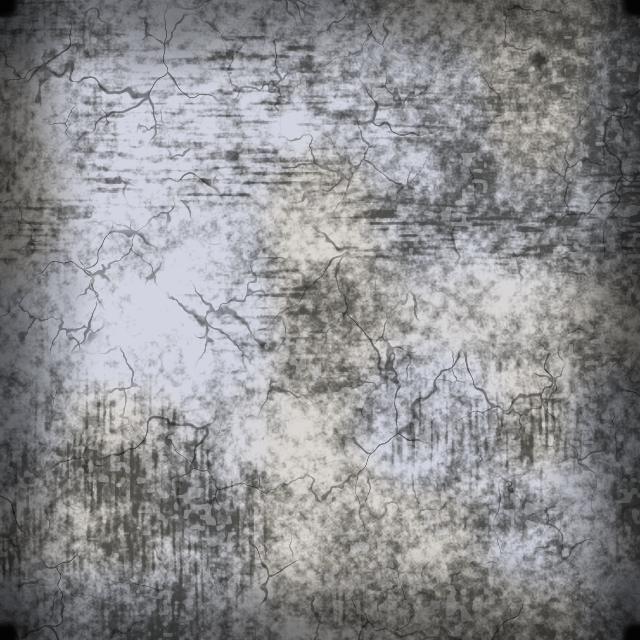
Reproduce this texture procedurally as a WebGL 2 fragment shader.

```glsl
#version 300 es
precision highp float;
// Worn grey plaster: mottled pale coat, brushed scratches, hairline cracks and dark edges.

uniform vec2 u_resolution;
out vec4 fragColor;

const vec3 PALE = vec3(0.835, 0.838, 0.855);
const vec3 WORN = vec3(0.305, 0.305, 0.295);
const vec3 WARM_TINT = vec3(1.025, 1.0, 0.955);
const vec3 COOL_TINT = vec3(0.985, 0.995, 1.03);
const vec2 PALE_CENTRE = vec2(0.37, 0.61);
const vec2 SMUDGE_CENTRE = vec2(0.525, 0.525);
const float WEAR = 0.29;
const float CLOUD_SCALE = 4.0;
const float PATCH_SCALE = 15.0;
const float GRAIN_SCALE = 95.0;
const float STREAK_LENGTH = 17.0;
const float STREAK_DENSITY = 210.0;
const float CRACK_WIDTH = 0.0006;
const float EDGE_DEPTH = 0.14;
const float EDGE_SHADE = 0.46;
const float CORNER_SIZE = 0.027;

float hash(vec2 p) {
  return fract(sin(dot(p, vec2(127.1, 311.7))) * 43758.5);
}

float noise(vec2 p) {
  vec2 cell = floor(p), f = fract(p);
  f = f * f * (3.0 - 2.0 * f);
  float low = mix(hash(cell), hash(cell + vec2(1, 0)), f.x);
  float high = mix(hash(cell + vec2(0, 1)), hash(cell + vec2(1, 1)), f.x);
  return mix(low, high, f.y);
}

// Layered noise, turned at each octave and centred on zero.
float fbm(vec2 p, int octaves) {
  float sum = 0.0, weight = 0.5, total = 0.0;
  for (int i = 0; i < octaves; i++) {
    sum += weight * (noise(p) - 0.5);
    total += weight;
    p = mat2(1.6, 1.2, -1.2, 1.6) * p + 17.3;
    weight *= 0.58;
  }
  return sum / total;
}

// Short strokes along x, gathered into loose groups.
float streaks(vec2 p) {
  p.y += 0.006 * noise(p * 5.0);
  float stroke = noise(p * vec2(STREAK_LENGTH, STREAK_DENSITY));
  float breaks = noise(p * vec2(70.0, 190.0) + 31.0);
  float group = smoothstep(0.3, 0.75, noise(p * vec2(5.0, 11.0) + 8.0));
  return smoothstep(0.45, 0.9, stroke * 0.75 + breaks * 0.35) * group;
}

// Broken hairlines along the borders of warped cells.
float cracks(vec2 uv, float scale, float pixel) {
  vec2 p = uv * scale;
  p += 0.9 * vec2(fbm(p * 1.3, 4), fbm(p * 1.3 + 40.0, 4));
  vec2 cell = floor(p);
  float nearest = 9.0, second = 9.0;
  for (int y = -1; y <= 1; y++) {
    for (int x = -1; x <= 1; x++) {
      vec2 c = cell + vec2(x, y);
      float d = length(c + vec2(hash(c), hash(c + 53.0)) - p);
      second = min(second, max(nearest, d));
      nearest = min(nearest, d);
    }
  }
  float gap = 0.5 * (second - nearest) / scale;
  float line = 1.0 - smoothstep(CRACK_WIDTH, CRACK_WIDTH + pixel, gap);
  return line * smoothstep(0.45, 0.75, noise(uv * scale * 1.4 + 71.0));
}

void main() {
  vec2 uv = gl_FragCoord.xy / u_resolution;
  float pixel = 1.0 / u_resolution.y;

  // Mottling from broad stains down to fine grain
  float cloud = fbm(uv * CLOUD_SCALE + 3.0, 4);
  float mottle = fbm(uv * PATCH_SCALE + 11.0, 5);
  float grain = fbm(uv * GRAIN_SCALE, 3);
  float fine = noise(uv * 370.0) - 0.5;
  float away = length((uv - PALE_CENTRE) * vec2(1.15, 0.95));
  float wear = WEAR + 0.36 * (smoothstep(0.12, 0.62, away) - 0.4);
  wear += 0.85 * cloud + 0.95 * mottle + 0.85 * grain + 0.22 * fine;

  // Brushed scratches: level above, upright below and at the left
  float upright = max(1.0 - smoothstep(0.3, 0.5, uv.y), 0.6 - 2.0 * uv.x);
  float level = smoothstep(0.3, 0.6, uv.y);
  wear += 0.42 * level * streaks(uv) + 0.42 * upright * streaks(uv.yx + 5.0);

  // Soft smudge with a ragged outline
  vec2 offset = (uv - SMUDGE_CENTRE) * vec2(0.8, 1.1);
  float smudge = 1.0 - smoothstep(0.0, 0.085, length(offset) + 0.16 * mottle);
  wear += 0.4 * smudge;

  vec3 colour = mix(PALE, WORN, smoothstep(-0.05, 1.02, wear));
  colour *= mix(COOL_TINT, WARM_TINT, smoothstep(0.3, 0.7, noise(uv * 6.0 + 23.0)));

  // Hairline cracks and pale chips
  float crack = max(cracks(uv, 7.0, pixel), 0.8 * cracks(uv + 4.0, 15.0, pixel));
  colour *= 1.0 - 0.42 * crack;
  float chip = smoothstep(0.76, 0.9, noise(uv * 120.0 + 90.0) + 0.9 * mottle);
  colour = mix(colour, PALE, 0.4 * chip);

  // Uneven dark border and black corners
  vec2 inset = min(uv, 1.0 - uv);
  vec2 shade = smoothstep(-0.02, EDGE_DEPTH, inset + 0.1 * cloud + 0.04 * mottle);
  colour *= mix(EDGE_SHADE, 1.0, shade.x) * mix(EDGE_SHADE + 0.1, 1.0, shade.y);
  float corner = length(pow(inset / CORNER_SIZE, vec2(2.0)));
  colour *= mix(0.06, 1.0, smoothstep(0.35, 1.5, corner));

  fragColor = vec4(colour, 1.0);
}
```
